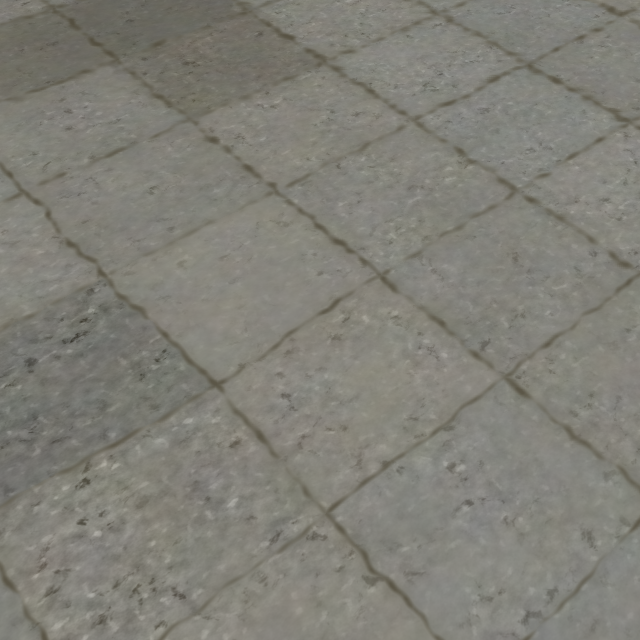
Reproduce this texture procedurally as a Shadertoy shader.

```glsl
#define STONE_COLOR vec3(0.520, 0.517, 0.490)
#define WARM_TINT vec3(0.006, 0.000, -0.008)
#define COOL_TINT vec3(-0.007, 0.000, 0.006)
#define JOINT_COLOR vec3(0.350, 0.330, 0.272)
#define MOSS_COLOR vec3(0.440, 0.430, 0.370)
#define LONG_JOINT 0.0030
#define CROSS_JOINT 0.0018
#define WOBBLE 0.026
#define GRAIN 0.085
#define PIT_DEPTH 0.100
#define FLECK_LIGHT 0.050
#define TILE_VARIATION 0.024

// Floor to canvas projection: one slab is one unit of the floor
const mat3 FLOOR_TO_CANVAS = mat3(
    0.1190, -0.1997, -0.0968,
    0.3138,  0.2164,  0.1200,
    0.5924,  0.5703,  1.0000);

// Worn slabs: column, row, darkening, extra roughness
const vec4 WORN[7] = vec4[7](
    vec4(-1, -2, 0.052, 0.8), vec4(0, -2, 0.008, 0.8),
    vec4(-3, 0, 0.062, 0.0), vec4(-4, 0, 0.080, -0.3),
    vec4(-4, -1, 0.072, -0.3), vec4(-1, -1, -0.004, -0.4),
    vec4(-1, 0, 0.012, 0.0));

vec2 hash2(vec2 p) {
    vec3 q = fract(p.xyx * vec3(0.1031, 0.1030, 0.0973));
    q += dot(q, q.yzx + 33.33);
    return fract((q.xx + q.yz) * q.zy);
}

float cornerSlope(vec2 cell, vec2 offset) {
    float angle = 6.2832 * hash2(cell).x;
    return dot(vec2(cos(angle), sin(angle)), offset);
}

float gradientNoise(vec2 p) {
    vec2 i = floor(p), f = fract(p);
    vec2 w = f * f * f * (f * (f * 6.0 - 15.0) + 10.0);
    vec2 e = vec2(1, 0);
    return mix(
        mix(cornerSlope(i, f), cornerSlope(i + e, f - e), w.x),
        mix(cornerSlope(i + e.yx, f - e.yx), cornerSlope(i + 1.0, f - 1.0), w.x), w.y);
}

float fbm(vec2 p) {
    float sum = 0.0, weight = 0.6;
    for (int k = 0; k < 4; k++) {
        sum += weight * gradientNoise(p);
        p = mat2(1.6, 1.2, -1.2, 1.6) * p + 17.3;
        weight *= 0.6;
    }
    return sum;
}

// Distance to the nearest grid line, in canvas units
float lineDistance(float t) {
    float slope = length(vec2(dFdx(t), dFdy(t))) * iResolution.y;
    return abs(t - round(t)) / max(slope, 1e-4);
}

float jointMask(float dist, float width) {
    float soft = 0.0036 + 0.4 / iResolution.y;
    return 1.0 - smoothstep(max(width - soft, 0.0), width + soft, dist);
}

void mainImage(out vec4 fragColor, in vec2 fragCoord) {
    vec2 uv = fragCoord / iResolution.xy;
    vec3 hit = inverse(FLOOR_TO_CANVAS) * vec3(uv, 1.0);
    vec2 ground = hit.xy / hit.z;

    // Uneven slab edges, with one corner settled out of line
    vec2 wander = vec2(gradientNoise(ground * 3.1 + 5.0), gradientNoise(ground * 3.1 + 41.0));
    vec2 chips = vec2(gradientNoise(ground * 10.0 + 9.0), gradientNoise(ground * 10.0 + 63.0));
    vec2 slab = ground + WOBBLE * (wander + 0.8 * chips);
    vec2 corner = ground - vec2(0.0, -1.0);
    slab -= vec2(0.064, 0.037) * exp(-3.0 * dot(corner, corner));

    // Colour and wear of each slab, fading raggedly over its border
    vec2 cell = floor(slab), pick = hash2(cell + 71.0);
    float dark = 0.0, rough = 0.8 + 0.3 * pick.y;
    for (int k = 0; k < 7; k++) {
        vec2 away = abs(slab + 0.12 * chips - WORN[k].xy - 0.5);
        float same = 1.0 - smoothstep(0.40, 0.58, max(away.x, away.y));
        dark += same * WORN[k].z;
        rough += same * WORN[k].w;
    }
    vec3 color = STONE_COLOR + mix(COOL_TINT, WARM_TINT, pick.x);
    color += TILE_VARIATION * (pick.y - 0.5) - dark * vec3(0.93, 1.0, 1.08);

    // Broad stains, drifting hues and fine grain
    float hue = gradientNoise(ground * 3.7 + 90.0) + 0.7 * gradientNoise(ground * 9.0 + 260.0);
    float violet = gradientNoise(ground * 3.0 + 230.0) + 0.6 * gradientNoise(ground * 11.0 + 290.0);
    color += 0.040 * fbm(ground * 2.6 + 20.0) + 0.011 * hue * vec3(1.0, 0.2, -1.0);
    color += 0.010 * violet * vec3(0.6, -0.7, 0.8);
    float patches = smoothstep(-0.35, 0.40, gradientNoise(ground * 3.3 + 12.0));
    rough *= 0.65 + 0.6 * patches;
    float grain = fbm(ground * 15.0 + 33.0);
    color += GRAIN * rough * grain;

    // Ragged pits of mixed size gathered in patches, and small pale flecks
    float pitNoise = fbm(ground * 11.0 + 55.0 + 0.4 * chips) - 0.25 * grain;
    float pits = smoothstep(0.14, 0.50, pitNoise);
    float fleckNoise = gradientNoise(ground * 23.0 + 80.0) + 0.35 * grain;
    float flecks = smoothstep(0.22, 0.62, fleckNoise);
    color -= PIT_DEPTH * rough * pits * (0.3 + 0.7 * patches) * vec3(0.95, 1.0, 1.05);
    color += FLECK_LIGHT * rough * flecks;

    // Joints: clearer along the rows, faint and broken across them
    float acrossDist = lineDistance(slab.x), alongDist = lineDistance(slab.y);
    float acrossWear = hash2(vec2(round(slab.x), cell.y) + 130.0).x;
    float alongWear = hash2(vec2(cell.x, round(slab.y)) + 210.0).y;
    float fill = gradientNoise(ground * 5.0 + 140.0) + gradientNoise(ground * 12.0 + 170.0) + 0.5 * grain;
    float across = jointMask(acrossDist, CROSS_JOINT * (1.0 + 1.2 * fill));
    float along = jointMask(alongDist, LONG_JOINT * (1.0 + 1.0 * fill));
    across *= clamp(0.12 + 0.35 * acrossWear + 0.8 * fill, 0.03, 0.85);
    along *= clamp(0.28 + 0.40 * alongWear + 0.8 * fill, 0.06, 0.95);

    // Soiled borders beside the joints
    float soil = max(0.65 * exp(-acrossDist / 0.009), exp(-alongDist / 0.010));
    color = mix(color, MOSS_COLOR, soil * clamp(0.45 + 0.5 * fill, 0.1, 0.75));
    color = mix(color, JOINT_COLOR, max(across, along));

    // Shade in the upper left corner
    color -= 0.025 * (1.0 - smoothstep(0.0, 0.35, distance(uv * vec2(0.6, 1.0), vec2(0.08, 1.0))));
    fragColor = vec4(clamp(color, 0.0, 1.0), 1.0);
}
```
